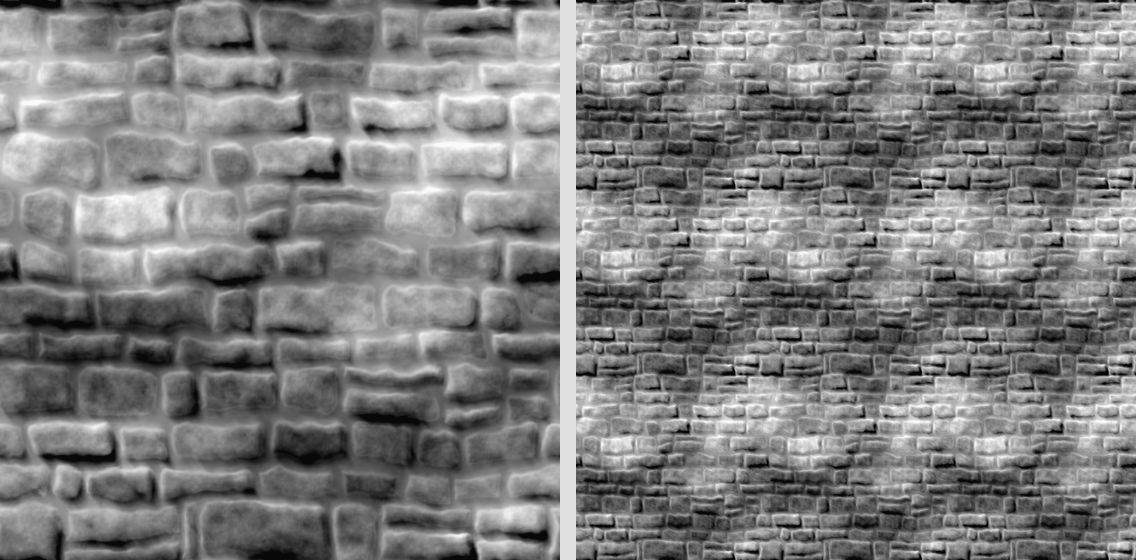
Left: one tile. Right: repeated 3 by 3.
Write a WebGL 2 fragment shader that draws this texture map.

```glsl
#version 300 es
precision highp float;
// Draws a seamless grey wall of rough, weathered stones in uneven courses.

uniform vec2 u_resolution;
out vec4 fragColor;

const float COURSES = 12.0;
const float TAU = 6.2831853;
const vec2 TO_LIGHT = vec2(-0.55, 0.835);

struct Stone {
    float dist;   // signed distance to the outline, negative inside
    vec2 local;   // position from the stone centre
    vec2 id;
};

struct Surface {
    float height;
    float body;   // 1 on a stone, 0 in the mortar
    float tint;
    float rim;
};

float hash(vec2 cell, float seed) {
    vec3 q = fract((vec3(cell, seed) + 17.0) * 0.1031);
    q += dot(q, q.zyx + 31.32);
    return fract((q.x + q.y) * q.z);
}

// Value noise that wraps after a whole number of cells
float noise(vec2 uv, vec2 period, float seed) {
    vec2 p = uv * period;
    vec2 i = floor(p);
    vec2 f = p - i;
    f = f * f * f * (f * (f * 6.0 - 15.0) + 10.0);
    vec2 a = mod(i, period);
    vec2 b = mod(i + 1.0, period);
    return mix(mix(hash(a, seed), hash(vec2(b.x, a.y), seed), f.x),
               mix(hash(vec2(a.x, b.y), seed), hash(b, seed), f.x), f.y);
}

// Layered noise, centred on zero
float fbm(vec2 uv, vec2 period, int octaves, float seed) {
    float sum = 0.0;
    float weight = 0.5;
    for (int i = 0; i < octaves; i++) {
        sum += weight * (noise(uv, period, seed + float(i)) - 0.5);
        period *= 2.0;
        weight *= 0.6;
    }
    return sum;
}

// Uneven repeats: position of one joint, and the span (low, high, index) around x
float joint(float i, float count, float seed, float wander) {
    return i + wander * (hash(vec2(mod(i, count), seed), 3.0) - 0.5);
}

vec3 unevenSpan(float x, float count, float seed, float wander) {
    float i = floor(x);
    i += step(joint(i + 1.0, count, seed, wander), x)
       - step(x, joint(i, count, seed, wander));
    return vec3(joint(i, count, seed, wander),
                joint(i + 1.0, count, seed, wander), mod(i, count));
}

float roundedBox(vec2 p, vec2 halfSize, float radius) {
    vec2 q = abs(p) - halfSize + radius;
    return length(max(q, 0.0)) + min(max(q.x, q.y), 0.0) - radius;
}

Stone findStone(vec2 p) {
    vec3 course = unevenSpan(p.y * COURSES, COURSES, 40.0, 0.45);
    float count = 6.0 + floor(3.0 * hash(vec2(course.z, 1.0), 5.0));
    float shift = hash(vec2(course.z, 2.0), 6.0);
    vec3 block = unevenSpan(p.x * count + shift, count, course.z, 0.8);
    vec2 low = vec2((block.x - shift) / count, course.x / COURSES);
    vec2 high = vec2((block.y - shift) / count, course.y / COURSES);
    vec2 id = vec2(block.z, course.z);

    // A few tall blocks become a flat stone over or under a thicker one
    if (high.y - low.y > 0.09 && hash(id, 7.0) < 0.35) {
        float cut = mix(low.y, high.y, mix(0.36, 0.64, hash(id, 8.0)));
        if (p.y > cut) { low.y = cut; id.x += 20.0; }
        else { high.y = cut; }
    }
    // Uneven mortar below and above
    float spare = 0.13 * (high.y - low.y);
    low.y += spare * pow(hash(id, 15.0), 2.0);
    high.y -= spare * pow(hash(id, 16.0), 2.0);
    float inset = mix(0.004, 0.007, hash(id, 9.0));
    vec2 local = p - 0.5 * (low + high);
    vec2 halfSize = max(0.5 * (high - low) - inset, 0.004);
    float turn = 0.07 * (hash(id, 10.0) - 0.5);
    vec2 turned = local + turn * vec2(local.y, -local.x);
    float radius = mix(0.2, 0.55, hash(id, 17.0)) * min(halfSize.x, halfSize.y);
    return Stone(roundedBox(turned, halfSize, radius), local, id);
}

Surface wall(vec2 uv) {
    vec2 ragged = vec2(fbm(uv, vec2(17.0), 3, 50.0), fbm(uv, vec2(18.0), 3, 60.0));
    float sag = noise(uv, vec2(5.0), 65.0) - 0.5;
    Stone stone = findStone(uv + 0.024 * ragged + vec2(0.0, 0.03 * sag));
    float body = smoothstep(0.003, -0.011, stone.dist);
    vec2 tilt = vec2(hash(stone.id, 11.0), hash(stone.id, 12.0)) - 0.5;
    // A hewn facet falls away on one side of a slanted crease
    float angle = TAU * hash(stone.id, 18.0);
    float facet = max(dot(stone.local, vec2(cos(angle), sin(angle))) - 0.012, 0.0);
    float chips = fbm(uv, vec2(17.0, 18.0), 3, 70.0);
    float grain = fbm(uv, vec2(70.0), 3, 80.0);
    float face = 0.4 + 0.5 * hash(stone.id, 13.0) + dot(stone.local, tilt * 7.0);
    float height = body * (face + 1.3 * chips - 7.0 * facet)
                 + grain * mix(0.08, 0.5, body);
    float rim = exp(-pow((stone.dist + 0.003) / 0.0035, 2.0));
    return Surface(height, body, hash(stone.id, 14.0) - 0.5, rim);
}

float slope(vec2 uv, float reach) {
    return wall(uv - TO_LIGHT * reach).height - wall(uv + TO_LIGHT * reach).height;
}

// Soft shade cast by higher ground towards the light
float castShade(vec2 uv, float height) {
    float shade = 0.0;
    for (int i = 1; i <= 4; i++) {
        float t = float(i);
        float rise = wall(uv + TO_LIGHT * 0.009 * t).height - height;
        shade += max(rise - 0.1 * t, 0.0);
    }
    return shade * 0.25;
}

void main() {
    vec2 uv = gl_FragCoord.xy / u_resolution;
    Surface here = wall(uv);

    // Broad weathering: a pale band above, with wide stains
    float weather = 0.12 * cos(TAU * (uv.y - 0.75))
                  + 0.65 * fbm(uv, vec2(4.0, 5.0), 3, 90.0);
    float relief = 0.13 * slope(uv, 0.014) + 0.19 * slope(uv, 0.003);
    float mottle = 0.27 * fbm(uv, vec2(28.0), 4, 100.0) * mix(0.25, 1.0, here.body);
    float grey = 0.495 + weather + 0.13 * here.tint * here.body + relief + mottle;
    grey += 0.06 * here.rim;

    // Deep shade gathers in patches only
    float patches = smoothstep(0.3, 0.8, noise(uv, vec2(7.0, 9.0), 110.0));
    grey -= mix(0.1, 0.75, patches) * castShade(uv, here.height);
    fragColor = vec4(vec3(clamp(grey, 0.03, 0.98)), 1.0);
}
```
